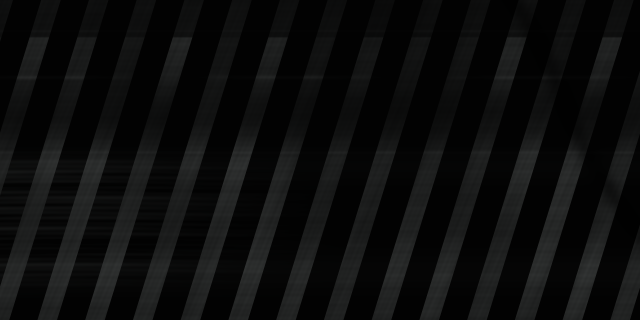
Give the GLSL for this pattern, as a Shadertoy shader.

```glsl
// Irregular bands along y that drift slowly along x, roughly -1 to 1
float layeredSines(float x, float y) {
    float sum = 0.0;
    float frequency = 19.0;
    for (int i = 0; i < 6; i++) {
        float k = float(i);
        sum += sin(y * frequency + 2.1 * k + 1.4 * sin(x * (1.3 + 0.7 * k) + 2.0 * k));
        frequency *= 1.83;
    }
    return sum / 3.0;
}

float bump(float x, float center, float width) {
    float t = (x - center) / width;
    return exp(-t * t);
}

// Light falling on the stripes, from the bottom edge to the top
float stripeLight(float y, float id) {
    float lower = 0.135 + 0.035 * bump(y, 0.15, 0.08) + 0.035 * bump(y, 0.49, 0.07);
    float light = mix(lower, 0.062, smoothstep(0.47, 0.66, y));
    float panel = smoothstep(0.64, 0.84, y) * (1.0 - smoothstep(0.88, 0.887, y));
    return light + panel * (0.048 + 0.035 * cos(id * 2.7 - 2.1));
}

void mainImage(out vec4 fragColor, in vec2 fragCoord) {
    vec2 p = fragCoord / iResolution.y;

    // Slanted stripes
    float period = 0.1492;
    float u = (p.x - 0.31 * p.y - 0.117) / period - 0.205;
    float id = floor(u + 0.5);
    float edge = abs(fract(u + 0.5) - 0.5) - 0.205;
    float stripe = clamp(0.5 - edge * iResolution.y * period, 0.0, 1.0);

    // Horizontal streaks and fine brushing along the slant
    float streaks = layeredSines(p.x, p.y);
    float brushing = layeredSines(p.y * 2.0, (p.x - 0.42 * p.y) * 1.1);

    // Uneven wear, different on each stripe
    float wear = 0.94 + 0.10 * sin(id * 1.9 + p.y * 5.0) + 0.07 * sin(id * 4.3 - p.y * 11.0);
    wear *= 1.0 - 0.32 * bump(p.x, 1.2, 0.2) * smoothstep(0.05, 0.5, p.y);
    wear *= 1.0 + 0.07 * streaks + 0.08 * brushing;
    float light = stripeLight(p.y, id) * wear;

    // Dark ground with a scraped haze at the lower left
    float haze = (1.0 - smoothstep(0.05, 1.1, p.x)) * smoothstep(0.06, 0.2, p.y)
        * (1.0 - smoothstep(0.46, 0.54, p.y));
    float ground = 0.007 + haze * max(0.0, 0.026 + 0.034 * streaks);
    ground += 0.014 * bump(p.y, 0.15, 0.06) + 0.012 * bump(p.y, 0.48, 0.05);

    float value = mix(ground, light, stripe);

    // Thin glints across the width
    float glint = bump(p.y, 0.758, 0.006) * (0.5 + 0.5 * sin(p.x * 8.0 + 0.6))
        + 0.5 * bump(p.y, 0.523, 0.005) + 0.35 * bump(p.y, 0.903, 0.004);
    value += glint * mix(0.016, 0.045, stripe);

    // Diagonal smear at the right
    float smearX = 1.64 + (0.92 - p.y) * 0.53 + 0.015 * sin(p.y * 9.0);
    value *= 1.0 - 0.45 * bump(p.x, smearX, 0.035) * smoothstep(0.15, 0.3, p.y);

    fragColor = vec4(max(value, 0.0) * vec3(0.96, 1.0, 0.99), 1.0);
}
```
